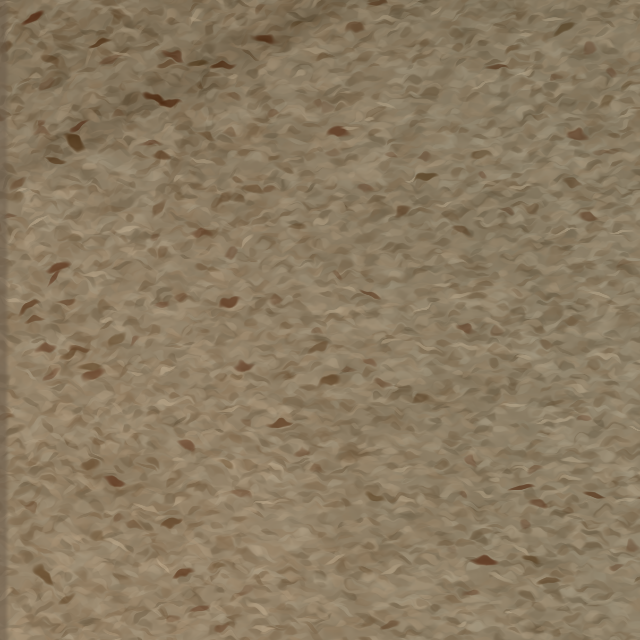
A Shadertoy shader for this texture:

```glsl
// Weathered particle board: small soft wood flakes, rusty chips and faint shading.

float hash(vec2 p) {
    vec3 q = fract(vec3(p.xyx) * 0.1031);
    q += dot(q, q.yzx + 33.33);
    return fract((q.x + q.y) * q.z);
}

float noise(vec2 p) {
    vec2 i = floor(p), f = fract(p);
    f = f * f * (3.0 - 2.0 * f);
    return mix(mix(hash(i), hash(i + vec2(1, 0)), f.x),
               mix(hash(i + vec2(0, 1)), hash(i + vec2(1, 1)), f.x), f.y);
}

float fbm(vec2 p) {
    float sum = 0.0, amp = 0.5;
    for (int i = 0; i < 4; i++) {
        sum += amp * noise(p);
        p = p * 2.03 + 17.7;
        amp *= 0.5;
    }
    return sum;
}

// Soft lens-shaped mask of one flake, p is relative to its centre
float flakeMask(vec2 p, float angle, vec2 size) {
    float c = cos(angle), s = sin(angle);
    vec2 q = vec2(c * p.x + s * p.y, c * p.y - s * p.x) / size;
    q.y += 0.35 * q.x * q.x - 0.15;
    return 1.0 - smoothstep(0.35, 1.0, abs(q.x) * 0.6 + q.y * q.y + 0.4 * q.x * q.x);
}

// Flakes lie nearly level, but more disordered towards the left
float flakeAngle(vec2 uv, float rnd) {
    float spread = mix(1.7, 0.9, smoothstep(0.1, 0.65, uv.x));
    return 0.3 * (uv.y - 0.3) + (rnd - 0.5) * spread;
}

// Lay one jittered grid of overlapping wood flakes over the colour
vec3 woodFlakes(vec3 col, vec2 uv, float cells, float seed) {
    vec2 p = uv * cells + seed * 7.31;
    vec2 base = floor(p);
    for (int y = -1; y <= 1; y++)
    for (int x = -1; x <= 1; x++) {
        vec2 id = base + vec2(x, y);
        vec2 key = id + seed * 61.0;
        vec2 centre = id + vec2(hash(key + 3.1), hash(key + 8.7));
        vec2 size = vec2(0.45 + 0.45 * hash(key + 21.3), 0.18 + 0.17 * hash(key + 34.9));
        float mask = flakeMask(p - centre, flakeAngle(uv, hash(key + 45.2)), size);
        float tone = pow(hash(key + 57.6), 0.7);
        vec3 wood = mix(vec3(0.39, 0.315, 0.215), vec3(0.65, 0.59, 0.49), tone);
        wood += vec3(0.035, -0.004, -0.025) * (hash(key + 72.4) - 0.5);
        col = mix(col, wood, mask * 0.5);
    }
    return col;
}

// Sparse accents: rusty dark chips and thin pale slivers
vec3 accents(vec3 col, vec2 uv) {
    vec2 p = uv * 34.0;
    vec2 base = floor(p);
    float upperLeft = smoothstep(0.75, 0.1, uv.x) * smoothstep(0.25, 0.6, uv.y);
    for (int y = -1; y <= 1; y++)
    for (int x = -1; x <= 1; x++) {
        vec2 id = base + vec2(x, y);
        vec2 centre = id + vec2(hash(id + 101.3), hash(id + 117.9));
        float angle = flakeAngle(uv, hash(id + 131.7));
        float kind = hash(id + 149.2), strength = hash(id + 163.8);
        vec2 size = vec2(0.35 + 0.45 * strength, 0.17 + 0.17 * hash(id + 177.1));
        float chip = flakeMask(p - centre, angle, size);
        float sliver = flakeMask(p - centre, angle, size * vec2(1.1, 0.55));
        float present = 1.0 - smoothstep(0.0, 0.02, kind - 0.09 - 0.08 * upperLeft);
        vec3 rust = mix(vec3(0.36, 0.27, 0.15), vec3(0.36, 0.20, 0.11), hash(id + 191.5));
        col = mix(col, rust, chip * present * (0.35 + 0.5 * strength * strength));
        col = mix(col, vec3(0.71, 0.64, 0.53), sliver * step(0.93, kind) * 0.55);
    }
    return col;
}

void mainImage(out vec4 fragColor, in vec2 fragCoord) {
    vec2 uv = fragCoord / iResolution.y;

    // Slight warp makes the flake outlines ragged
    vec2 warp = vec2(noise(uv * 75.0), noise(uv * 75.0 + 40.0)) - 0.5;
    vec2 p = uv + warp * 0.009;

    // Flake layers, coarse to fine
    vec3 col = vec3(0.545, 0.485, 0.39);
    for (int i = 0; i < 5; i++) {
        float layer = float(i);
        col = woodFlakes(col, p, 27.0 + 5.0 * layer, layer + 1.0);
    }
    col = accents(col, p);

    // Fine level grain and broad stains
    col += 0.035 * (noise(p * vec2(70.0, 130.0)) - 0.5);
    col += 0.07 * (fbm(uv * vec2(5.0, 8.0) + 3.0) - 0.47);

    // Pale warm lower left, greyer right, dim top
    float lowerLeft = smoothstep(1.1, 0.1, length(uv * vec2(0.8, 1.1)));
    col += vec3(0.034, 0.024, 0.017) * lowerLeft;
    col += vec3(-0.008, 0.001, 0.003) * smoothstep(0.3, 0.9, uv.x);
    col -= 0.03 * smoothstep(0.7, 1.0, uv.y) * smoothstep(0.95, 0.4, uv.x);

    // Diagonal shadow in the upper left corner and dark left border
    float across = dot(uv - vec2(0.0, 0.72), vec2(-0.475, 0.88));
    col -= vec3(0.055, 0.055, 0.052) * exp(-across * across / 0.0007) * smoothstep(0.75, 0.45, uv.x);
    float border = 1.0 - smoothstep(0.006, 0.016, uv.x);
    col = mix(col, vec3(0.43, 0.37, 0.30), border * 0.6);

    fragColor = vec4(col, 1.0);
}
```
